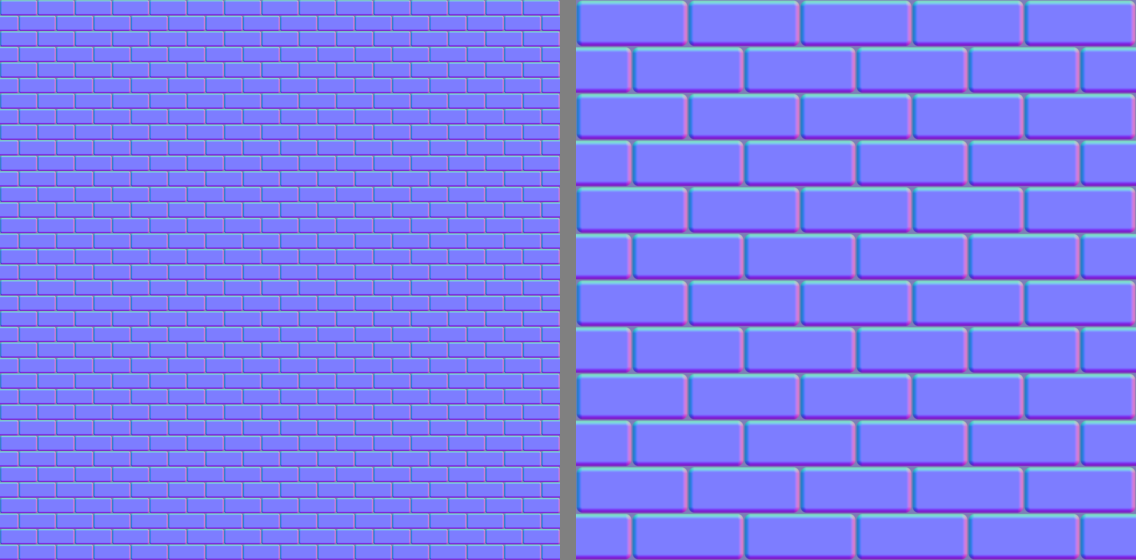
Left, the full canvas; right, a detail of the centre.
Write a Shadertoy shader that draws this texture map.

```glsl
// Tangent-space normal map of a running-bond brick wall with narrow bevelled joints.

const vec2 BRICKS = vec2(15.0, 36.0);            // repeats across and down
const float UNIT = 1.0 / 512.0;                  // bevel unit, as a share of the canvas
const float CORNER = 2.0 * UNIT;                 // corner radius of a brick
const vec3 FLAT_COLOR = vec3(0.49, 0.49, 1.0);   // surface facing the viewer
const vec2 TILT_GAIN = vec2(0.33, 0.36);         // red and green swing on the bevels
const float JOINT_DROP = 0.28;                   // loss of blue inside the joints
const int SAMPLES = 4;                           // smoothing samples per axis

// Position relative to the centre of the nearest brick, in canvas units.
vec2 brickLocal(vec2 uv, vec2 count) {
    vec2 cell = uv * count;
    float evenRow = 1.0 - mod(floor(cell.y), 2.0);
    cell.x += 0.5 * evenRow;
    return (fract(cell) - 0.5) / count;
}

// Rounded box: outward direction in xy, depth inside the edge in z.
vec3 roundedBox(vec2 p, vec2 halfSize, float radius) {
    vec2 q = abs(p) - halfSize + radius;
    vec2 outer = max(q, 0.0);
    float reach = length(outer);
    float depth = radius - reach - min(max(q.x, q.y), 0.0);
    vec2 axis = q.x > q.y ? vec2(1.0, 0.0) : vec2(0.0, 1.0);
    vec2 direction = reach > 0.0 ? outer / reach : axis;
    return vec3(direction * sign(p), depth);
}

// Slope of the bevel: flat in the joint, steep at the edge, flat on the face.
float bevelSlope(float depth) {
    return smoothstep(0.0, 0.4, depth) * (1.0 - smoothstep(0.7, 1.9, depth));
}

vec3 wallNormalColor(vec2 uv) {
    vec3 edge = roundedBox(brickLocal(uv, BRICKS), 0.5 / BRICKS, CORNER);
    float depth = edge.z / UNIT;
    vec2 tilt = edge.xy * bevelSlope(depth) * TILT_GAIN;
    float drop = JOINT_DROP * (1.0 - smoothstep(0.0, 1.6, depth));
    return FLAT_COLOR + vec3(tilt, -drop);
}

void mainImage(out vec4 fragColor, in vec2 fragCoord) {
    // Average a small grid of samples to smooth the edges.
    vec3 sum = vec3(0.0);
    for (int j = 0; j < SAMPLES; j++) {
        for (int i = 0; i < SAMPLES; i++) {
            vec2 offset = (vec2(i, j) + 0.5) / float(SAMPLES) - 0.5;
            sum += wallNormalColor((fragCoord + offset) / iResolution.xy);
        }
    }
    fragColor = vec4(sum / float(SAMPLES * SAMPLES), 1.0);
}
```
